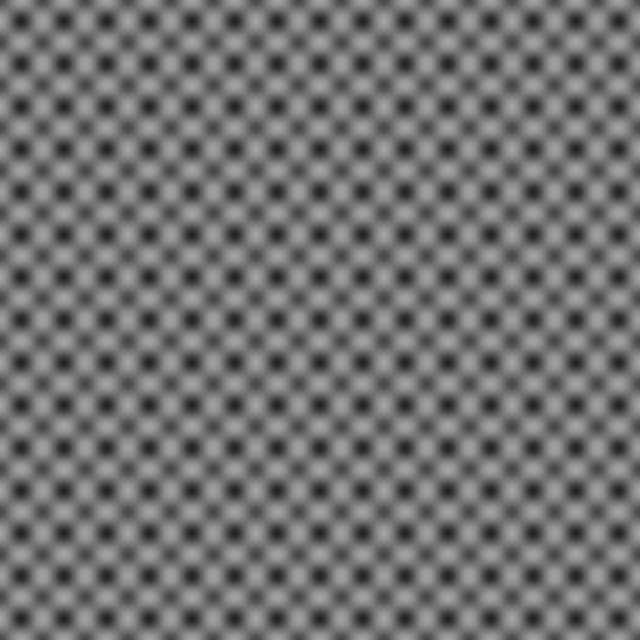
Give the GLSL for this pattern, as a Shadertoy shader.

```glsl
// Soft grey lattice: large dark dots with smaller, fainter dots between them.
#define REPEATS 15.0        // whole cells across and down, so the edges wrap
#define BASE_GREY 0.45      // level between dots and highlights
#define DOT_CONTRAST 0.21   // swing between highlights and dots
#define DOT_DIFFERENCE 0.035 // how much darker centre dots are than corner dots
#define PEAK_SOFTENING 0.03 // flattens highlights and deepens dots

const float TAU = 6.2831853;

// Grey level of one smooth periodic cell: main dot at its centre,
// faint dots at its corners, highlights at its edge midpoints.
float dotLattice(vec2 cell) {
    vec2 wave = cos(TAU * cell);
    float checker = wave.x * wave.y;
    return BASE_GREY
         - DOT_CONTRAST * checker
         + DOT_DIFFERENCE * (wave.x + wave.y)
         - PEAK_SOFTENING * checker * checker;
}

void mainImage(out vec4 fragColor, in vec2 fragCoord) {
    vec2 uv = fragCoord / iResolution.xy;
    float grey = dotLattice(fract(uv * REPEATS));
    fragColor = vec4(vec3(grey), 1.0);
}
```
